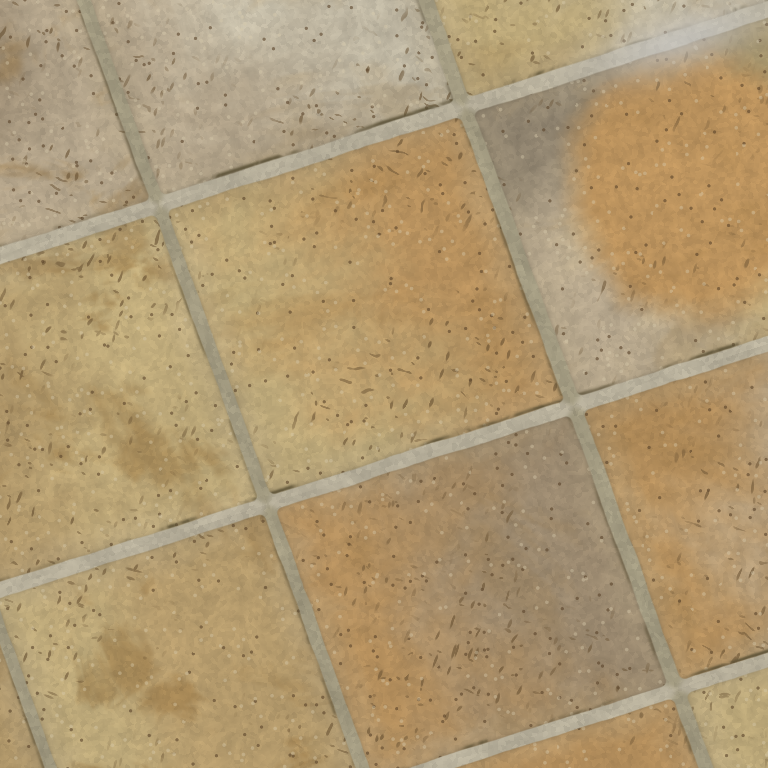
Reproduce this texture procedurally as a WebGL 2 fragment shader.

```glsl
#version 300 es
precision highp float;
// Worn terracotta floor: a slanted grid of square clay tiles with sandy grout.
// A skewed lattice gives the cells; warped sines paint the blotches and
// cellular noise adds grain, pits and short scratches.
uniform vec2 u_resolution;
out vec4 outColor;

const vec3 clay[6] = vec3[6](
  vec3(.70, .60, .42), vec3(.76, .68, .49), vec3(.71, .65, .55),
  vec3(.61, .54, .44), vec3(.77, .74, .66), vec3(.72, .57, .37));
// Clay on the left and right side of each tile, three tiles per row.
const int leftClay[12] = int[12](3, 2, 1, 0, 1, 2, 1, 5, 5, 0, 5, 1);
const int rightClay[12] = int[12](2, 4, 4, 1, 5, 1, 0, 3, 2, 0, 5, 0);

vec2 hash2(vec2 p) {
  vec3 h = fract(p.xyx * vec3(.1031, .1030, .0973));
  h += dot(h, h.yzx + 33.33);
  return fract((h.xx + h.yz) * h.zy);
}

// Distance to the nearest scattered point, and that point's random value.
vec2 cellular(vec2 p) {
  vec2 cell = floor(p), nearest = vec2(9., 0.);
  for (int y = -1; y <= 1; y++)
    for (int x = -1; x <= 1; x++) {
      vec2 id = cell + vec2(x, y);
      float d = length(id + hash2(id) - p);
      if (d < nearest.x) nearest = vec2(d, hash2(id + 71.).x);
    }
  return nearest;
}

// Layered, warped sines, about -1 to 1.
float blotch(vec2 p) {
  float sum = 0., weight = .6;
  for (int i = 0; i < 5; i++) {
    p = mat2(.8, .6, -.6, .8) * p * 1.8 + .8 * sin(p.yx * 1.3) + 2.7;
    sum += weight * sin(p.x) * sin(p.y);
    weight *= .65;
  }
  return sum;
}

// Sparse marks: stretched cells whose random value is high enough.
float marks(vec2 p, float size, float rarity) {
  vec2 c = cellular(p);
  return (1. - smoothstep(size * .5, size, c.x)) * step(rarity, c.y);
}

void main() {
  vec2 p = gl_FragCoord.xy / u_resolution;
  float pixel = 2.4 / min(u_resolution.x, u_resolution.y);

  // Slanted lattice, columns to the right and rows downward, slightly bent.
  vec2 grid = inverse(mat2(.399, .128, .142, -.390)) * (p - vec2(.206, .733));
  grid += vec2(-.05, .03) * grid * (grid - 1.);
  vec2 wobble = vec2(blotch(p * 9.), blotch(p * 9. + 40.));
  grid += .0025 * wobble;
  vec2 id = floor(grid), t = fract(grid);

  // Tile body: two clays blended across, then mottled.
  vec2 slot = clamp(id + 1., vec2(0.), vec2(2., 3.));
  int k = int(slot.x + 3. * slot.y);
  vec2 local = p + id * 3.7;
  float broad = blotch(local * 4.), fine = blotch(local * 19.);
  float across = smoothstep(.05, .85, t.x + .3 * broad + .08 * fine);
  vec3 color = mix(clay[leftClay[k]], clay[rightClay[k]], across);

  // One tile keeps a round warm patch inside a pale, weathered border.
  if (slot == vec2(2., 1.)) {
    color *= mix(.8, 1.03, smoothstep(0., .6, t.y + .2 * broad));
    float disc = length(p - vec2(.91, .76)) + .01 * fine + .012 * broad;
    color = mix(color, vec3(.74, .58, .37), 1. - smoothstep(.135, .195, disc));
  }

  // Ochre stains, strongest in the left column, and a dusty tile rim.
  float stain = smoothstep(.1, .9, blotch(local * vec2(7., 11.) + 5.) + .35 * fine);
  color = mix(color, vec3(.55, .42, .23), stain * (slot.x < .5 ? .5 : .2));
  vec2 inset = abs(t - .5);
  float rim = smoothstep(.36, .48, max(inset.x, inset.y) + .03 * fine);
  color = mix(color, vec3(.69, .63, .51), .3 * rim);
  color *= 1. + .035 * broad + .03 * fine;

  // Grain, pits and short scratches leaning with the columns.
  float grain = cellular(p * 170.).y - .5;
  color *= 1. + .07 * grain + .04 * blotch(p * 60.);
  vec2 leaning = mat2(.94, .34, -.34, .94) * p;
  float worn = smoothstep(-.4, .6, blotch(local * 6. + 9.));
  float scars = marks(leaning * vec2(75., 26.) + .5 * wobble, .2, .72);
  scars = max(scars, .8 * marks(leaning.yx * vec2(95., 38.) + wobble, .2, .8));
  color = mix(color, vec3(.40, .31, .19), .6 * scars * worn);
  color = mix(color, vec3(.36, .27, .17), .6 * marks(p * 60., .17, .84));
  color = mix(color, vec3(.85, .80, .68), .4 * marks(p * 80. + 31., .25, .85));

  // Broken dark gaps at the lower and right edges of the tile.
  vec2 gap = exp(-pow((t - vec2(.976, .971)) / vec2(.006, .007), vec2(2.)));
  float broken = smoothstep(-.3, .5, blotch(p * 14. + 20.));
  color = mix(color, vec3(.36, .32, .21), max(gap.y * .8, gap.x * .45) * broken);

  // Grout: rounded tile outline, lighter along the rows than the columns.
  float edge = length(max(inset - vec2(.460, .457), 0.)) - .019 + .002 * fine;
  vec3 grout = mix(vec3(.63, .60, .50), vec3(.71, .68, .60),
                   smoothstep(-.02, .02, inset.y - inset.x));
  grout *= 1. + .08 * grain + .05 * fine;
  float groutMask = smoothstep(-pixel, pixel, edge);
  color *= 1. - .12 * exp(-abs(edge) * 130.);
  color = mix(color, grout, groutMask);

  // Cool window sheen near the top right, fading along the grout.
  vec2 sheen = mat2(.95, -.31, .31, .95) * (p - vec2(.885, .945));
  sheen = vec2(dot(sheen, vec2(.9, .1)), sheen.y) / vec2(.10, .035);
  color = mix(color, vec3(.80, .80, .80), .6 * exp(-dot(sheen, sheen)));

  outColor = vec4(clamp(color, 0., 1.), 1.);
}
```
